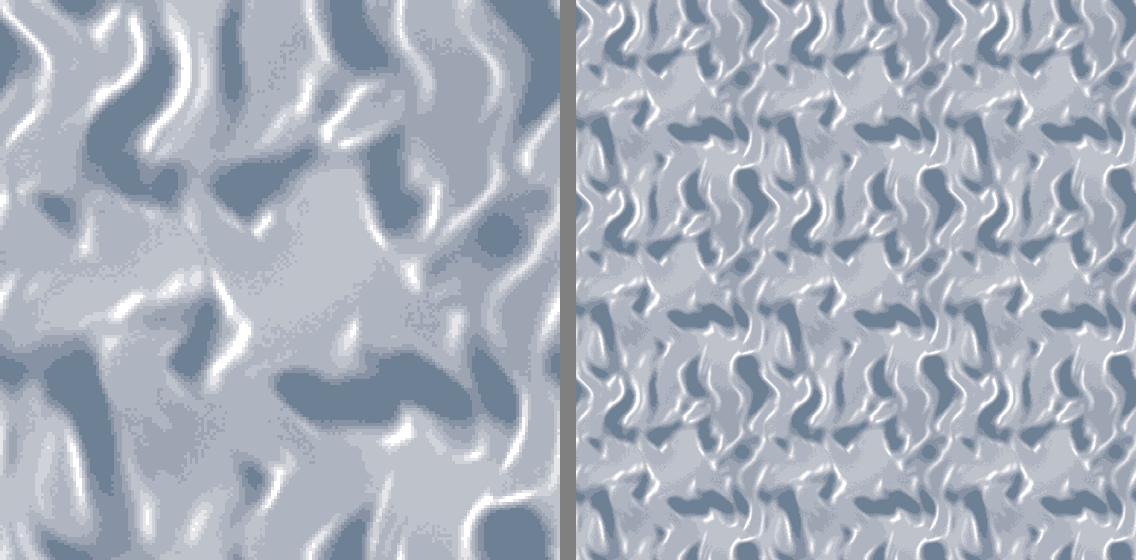
Left, the tile; right, the same tile 3 across and 3 down.
A three.js fragment shader for this texture:

```glsl
#define GRID 192.0
#define TONES 7.0
#define CELLS vec2(7.0, 5.0)
#define WARP 0.13
#define PLATEAU 0.43
#define MOTTLE 0.38
#define RIM_GAIN 0.62
#define RIM_WIDTH 0.5
#define GRAIN 0.045
#define PIT_COLOR vec3(0.43, 0.50, 0.58)
#define CREST_COLOR vec3(1.0)

varying vec2 vUv;

float hash(vec2 p) {
  return fract(sin(dot(p, vec2(127.1, 311.7))) * 43758.5453);
}

// Gradient noise that wraps after a whole number of cells
float corner(vec2 cell, vec2 offset, vec2 period, float seed) {
  float angle = 6.2832 * hash(mod(cell, period) + seed);
  return dot(vec2(cos(angle), sin(angle)), offset);
}

float noise(vec2 uv, vec2 period, float seed) {
  vec2 p = uv * period;
  vec2 i = floor(p);
  vec2 f = p - i;
  vec2 s = f * f * f * (f * (f * 6.0 - 15.0) + 10.0);
  vec2 e = vec2(1.0, 0.0);
  float low = mix(corner(i, f, period, seed),
                  corner(i + e.xy, f - e.xy, period, seed), s.x);
  float high = mix(corner(i + e.yx, f - e.yx, period, seed),
                   corner(i + e.xx, f - e.xx, period, seed), s.x);
  return mix(low, high, s.y);
}

// Warped relief, scaled to a spread of about one
float relief(vec2 uv) {
  vec2 bend = vec2(noise(uv, vec2(2.0, 4.0), 11.3),
                   noise(uv, vec2(3.0, 3.0), 23.7));
  vec2 q = uv + WARP * bend;
  return 4.4 * (noise(q, CELLS, 3.1) + 0.35 * noise(q, CELLS * 2.0, 41.9));
}

// Flat pits, mottled plateaus and bright rims along steep upright slopes
float surfaceTone(vec2 uv) {
  float n = relief(uv);
  float ground = PLATEAU * smoothstep(-1.5, -0.1, n);
  float mottle = MOTTLE * noise(uv, vec2(4.0, 3.0), 57.2);
  ground += mottle * smoothstep(-1.1, 0.0, n);

  vec2 across = 0.012 * vec2(0.93, -0.37);
  float slope = abs(relief(uv + across) - relief(uv - across));
  float facing = smoothstep(0.05, 0.7, slope);
  float patches = smoothstep(-0.3, 0.2, noise(uv, vec2(6.0, 5.0), 71.4));
  float d = (n - 0.15) / RIM_WIDTH;
  return ground + RIM_GAIN * exp(-d * d) * facing * patches;
}

// Slate to white, slightly cooler in the middle
vec3 slateRamp(float t) {
  float f = t + 0.04 * sin(6.2832 * t);
  vec3 tint = vec3(0.0, 0.018, 0.016) * 4.0 * f * (1.0 - f);
  return mix(PIT_COLOR, CREST_COLOR, f) - tint;
}

void main() {
  // Coarse square cells with a grain at the tone steps
  vec2 cell = floor(fract(vUv) * GRID);
  float tone = surfaceTone((cell + 0.5) / GRID);
  tone += GRAIN * (hash(cell + 0.5) - 0.5);
  tone = floor(clamp(tone, 0.0, 1.0) * TONES + 0.5) / TONES;
  gl_FragColor = vec4(slateRamp(tone), 1.0);
}
```
